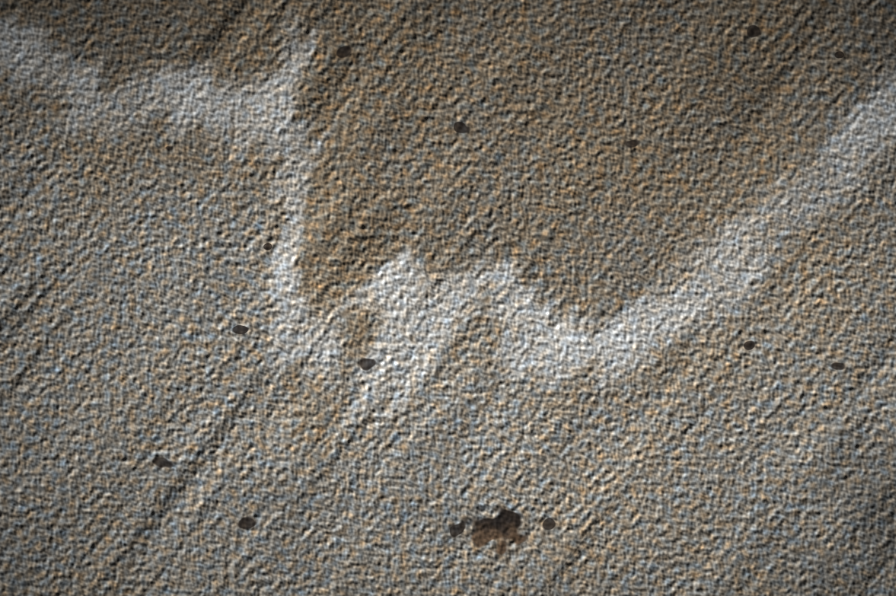
Reproduce this texture procedurally as a Shadertoy shader.

```glsl
// Weathered, brushed concrete crossed by a pale, ragged mineral stain.
// Side-lit gradient noise gives the grit, stretched noise the slanted brush
// grooves, and a bent band with a drip, sheared along the grooves, the stain.

const vec2 BRUSH_DIR = vec2(0.616, 0.788);
const vec2 LIGHT_DIR = vec2(-0.6, 0.8);
const vec3 GREY_CEMENT = vec3(0.530, 0.515, 0.485);
const vec3 BROWN_CEMENT = vec3(0.425, 0.385, 0.328);
const vec3 PALE_STAIN = vec3(0.690, 0.697, 0.695);
const vec3 PIT_SHADOW = vec3(0.130, 0.110, 0.100);
const vec3 PIT_FLOOR = vec3(0.330, 0.260, 0.200);

vec2 hash2(vec2 p) {
    vec3 q = fract(p.xyx * vec3(0.1031, 0.1030, 0.0973));
    q += dot(q, q.yzx + 33.33);
    return fract((q.xx + q.yz) * q.zy);
}

float cornerSlope(vec2 cell, vec2 offset) {
    return dot(hash2(cell) * 2.0 - 1.0, offset);
}

float gradientNoise(vec2 p) {
    vec2 i = floor(p), f = p - i;
    vec2 u = f * f * f * (f * (f * 6.0 - 15.0) + 10.0);
    vec2 e = vec2(1.0, 0.0);
    float low = mix(cornerSlope(i, f), cornerSlope(i + e, f - e), u.x);
    float high = mix(cornerSlope(i + e.yx, f - e.yx), cornerSlope(i + 1.0, f - 1.0), u.x);
    return mix(low, high, u.y);
}

// x runs across the brush grooves, y along them
vec2 toBrush(vec2 p) {
    return vec2(dot(p, vec2(BRUSH_DIR.y, -BRUSH_DIR.x)), dot(p, BRUSH_DIR));
}

float gritHeight(vec2 p) {
    return gradientNoise(p * 95.0) + 0.6 * gradientNoise(p * 187.0 + 31.0);
}

float gritLight(vec2 p, float reach) {
    return gritHeight(p - LIGHT_DIR * reach) - gritHeight(p + LIGHT_DIR * reach);
}

// Fine streaks, with a few deep dark scratches
float grooves(vec2 b) {
    b.x += 0.006 * gradientNoise(b * 5.0);
    float streak = 0.7 * gradientNoise(b * vec2(38.0, 1.8))
                 + gradientNoise(b * vec2(92.0, 4.5) + 17.0);
    float scratch = smoothstep(0.18, 0.42, gradientNoise(b * vec2(62.0, 1.4) + 53.0));
    return 0.42 * streak - 0.32 * scratch;
}

// Height of the middle of the stain
float stainLine(float x) {
    float steps = 0.11 * smoothstep(0.08, 0.22, x) + 0.33 * smoothstep(0.465, 0.555, x)
                + 0.05 * smoothstep(0.70, 1.0, x);
    float bump = 0.05 * exp(-pow(abs(x - 0.79) / 0.045, 2.0));
    return 0.92 - steps + bump + 1.1 * pow(max(x - 1.02, 0.0), 1.4);
}

// Signed offset from the stain line, positive above it
float stainOffset(vec2 p, float h) {
    float slope = (stainLine(p.x + h) - stainLine(p.x - h)) / (2.0 * h);
    return (p.y - stainLine(p.x)) / sqrt(1.0 + slope * slope);
}

// Wedge that widens upward from its tip
float dripDistance(vec2 p, vec2 tip, float height) {
    vec2 d = p - tip;
    float side = abs(d.x - 0.35 * d.y) - 0.012 - 0.3 * d.y;
    return max(side, max(-d.y, d.y - height));
}

float stainMask(vec2 p, vec2 b) {
    float shear = 0.16 * gradientNoise(b * vec2(13.0, 2.0))
                + 0.10 * gradientNoise(b * vec2(34.0, 3.0) + 9.0);
    vec2 q = p + BRUSH_DIR * shear;
    float halfWidth = 0.050 + 0.05 * gradientNoise(p * 6.0 + 4.0);
    float band = abs(stainOffset(q, 0.012)) - halfWidth;
    float d = min(band, dripDistance(q, vec2(0.615, 0.25), 0.22));
    d += 0.018 * gradientNoise(p * 60.0) + 0.02 * gradientNoise(p * 22.0);
    float patchy = 0.78 + 0.9 * gradientNoise(p * 8.0 + 21.0);
    return smoothstep(0.025, -0.03, d) * clamp(patchy, 0.3, 1.0);
}

float pitMask(vec2 p, vec2 centre, vec2 radius) {
    float d = length((p - centre) / radius) + 0.9 * gradientNoise(p * 48.0);
    return 1.0 - smoothstep(0.65, 1.0, d);
}

// Sparse small pits, at most one in each grid cell
float smallPits(vec2 p, float density) {
    vec2 cell = floor(p * density);
    vec2 rnd = hash2(cell + 71.0);
    vec2 centre = (cell + 0.25 + 0.5 * hash2(cell + 13.0)) / density;
    return step(rnd.x, 0.3) * pitMask(p, centre, vec2(0.014, 0.010) * (0.5 + 0.7 * rnd.y));
}

void mainImage(out vec4 fragColor, in vec2 fragCoord) {
    vec2 uv = fragCoord / iResolution.xy;
    vec2 p = fragCoord / iResolution.y;
    vec2 b = toBrush(p);

    // Cement: browner above the stain, mottled everywhere
    float mottle = gradientNoise(p * 3.0 + 5.0) + 0.6 * gradientNoise(p * 9.0);
    float above = smoothstep(-0.22, 0.10, stainOffset(p, 0.03));
    float brown = clamp(0.15 + 0.7 * above + 0.9 * mottle, 0.0, 1.0);
    vec3 color = mix(GREY_CEMENT, BROWN_CEMENT, brown) * (1.0 + 0.25 * mottle);

    float stain = stainMask(p, b);
    color = mix(color, PALE_STAIN, 0.85 * stain);

    // Grain tint, grit and grooves
    float tint = gradientNoise(p * 70.0 + 40.0) * (1.0 - 0.6 * stain);
    color *= 1.0 + vec3(0.22, 0.0, -0.26) * tint;
    float grooveDepth = clamp(0.75 + 1.2 * gradientNoise(p * 2.5 + 8.0), 0.3, 1.1);
    float relief = 0.85 * gritLight(p, 0.0028) + grooveDepth * grooves(b);
    color *= max(1.0 + relief * (1.0 - 0.25 * stain), 0.2);

    // Chipped hole with a shaded upper rim, and small pits
    vec2 chip = vec2(0.833, 0.114);
    float floorLight = smoothstep(0.012, -0.018, p.y - chip.y + 0.03 * gradientNoise(p * 55.0));
    vec3 chipColor = mix(PIT_SHADOW, PIT_FLOOR, floorLight) * (1.0 + 0.6 * relief);
    color = mix(color, chipColor, 0.9 * pitMask(p, chip, vec2(0.052, 0.036)));
    color = mix(color, PIT_SHADOW, 0.75 * smallPits(p, 6.0));

    // Darkening toward the corners
    vec2 fromCentre = uv - vec2(0.54, 0.44);
    color *= 1.10 - 0.95 * dot(fromCentre, fromCentre);
    fragColor = vec4(clamp(color, 0.0, 1.0), 1.0);
}
```
